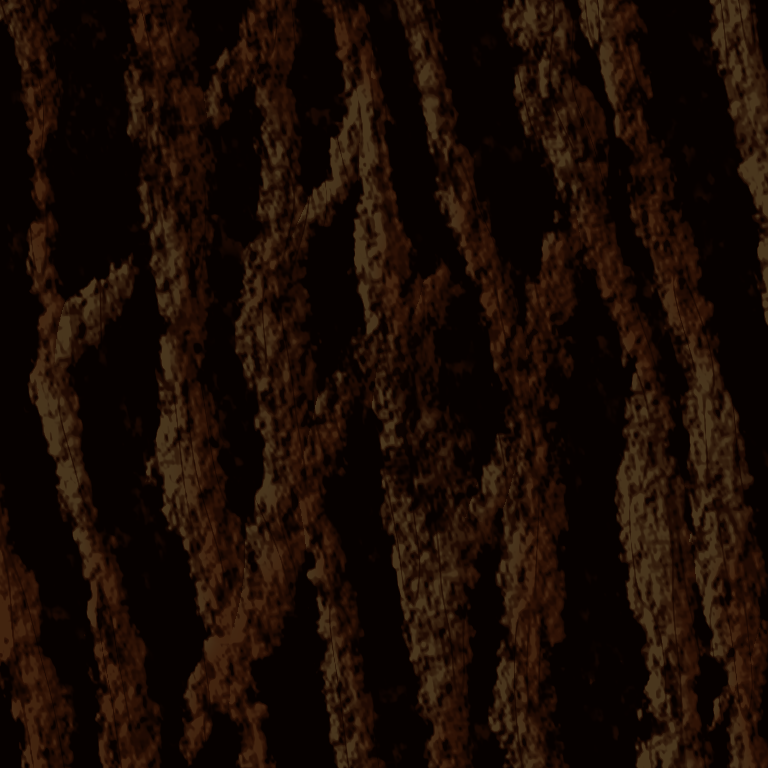
A WebGL 1 fragment shader for this texture:

```glsl
precision highp float;
// Dark, deeply furrowed tree bark: leaning rough ridges over near-black grooves.
uniform vec2 u_resolution;

const float RIDGES = 7.5;          // main ridges across the canvas
const float RIDGE_LEAN = 0.17;     // ridges drift right towards the bottom
const float BRANCHES = 6.0;        // side tongues across the canvas
const float BRANCH_LEAN = -0.42;   // tongues drift left towards the bottom
const float EDGE_ROUGHNESS = 0.42;
const float RELIEF = 1.9;
const vec2 TO_LIGHT = vec2(-0.0045, 0.0035);

const vec3 GROOVE = vec3(0.022, 0.002, 0.0);
const vec3 UMBER = vec3(0.12, 0.04, 0.01);
const vec3 RUST = vec3(0.18, 0.07, 0.02);
const vec3 TAN = vec3(0.26, 0.14, 0.06);
const vec3 MOSS = vec3(0.20, 0.115, 0.05);
const vec3 OLIVE = vec3(0.285, 0.21, 0.115);

float hash(vec2 p) {
  p = fract(p * vec2(123.34, 456.21));
  p += dot(p, p + 45.32);
  return fract(p.x * p.y);
}

float noise(vec2 p) {
  vec2 cell = floor(p), f = fract(p);
  f = f * f * (3.0 - 2.0 * f);
  float low = mix(hash(cell), hash(cell + vec2(1.0, 0.0)), f.x);
  float high = mix(hash(cell + vec2(0.0, 1.0)), hash(cell + 1.0), f.x);
  return mix(low, high, f.y);
}

float fbm(vec2 p) {
  float sum = 0.0, amp = 0.5;
  for (int i = 0; i < 3; i++) {
    sum += amp * noise(p);
    p = p * 2.03 + 17.7;
    amp *= 0.62;
  }
  return sum / 1.0022;
}

// Strips with wandering width: x = depth inside the strip, y = side from -1 to 1.
vec2 strips(float across, float along, float minHalf, float varHalf, float seed) {
  vec2 best = vec2(-1.0, 0.0);
  float base = floor(across);
  for (int j = -1; j <= 1; j++) {
    float id = base + float(j);
    float centre = id + 0.5 + 0.4 * (hash(vec2(id, seed)) - 0.5);
    float width = noise(vec2(id * 7.0 + seed, along + 5.0 * hash(vec2(seed, id))));
    float halfWidth = minHalf + varHalf * width;
    float offset = across - centre;
    float depth = halfWidth - abs(offset);
    if (depth > best.x) best = vec2(depth, offset / max(halfWidth, 0.05));
  }
  return best;
}

// Dark to light colour ramp through two middle steps.
vec3 ramp(vec3 shade, vec3 middle, vec3 light, float t) {
  vec3 c = mix(GROOVE, shade, smoothstep(0.0, 0.3, t));
  c = mix(c, middle, smoothstep(0.3, 0.58, t));
  return mix(c, light, smoothstep(0.58, 0.95, t));
}

void main() {
  vec2 p = gl_FragCoord.xy / u_resolution;

  // Broad bends plus a ragged fine wobble
  float bend = 0.07 * (noise(p * vec2(3.0, 2.2) + 4.0) - 0.5)
             + 0.025 * (noise(p * vec2(11.0, 8.0)) - 0.5);
  float u = p.x + RIDGE_LEAN * p.y + bend;
  float v = p.x + BRANCH_LEAN * p.y + 1.5 * bend;

  // Ridges and the tapering tongues between them
  vec2 ridge = strips(u * RIDGES, p.y * 4.0, 0.15, 0.28, 3.0);
  vec2 branch = strips(v * BRANCHES, p.y * 6.0, -0.34, 0.60, 11.0);
  vec2 strip = ridge.x > branch.x ? ridge : branch;

  // Crumbly surface, lit from the upper left
  vec2 grainScale = vec2(58.0, 40.0);
  vec2 q = vec2(p.x + RIDGE_LEAN * p.y, p.y);
  float crumbs = fbm(q * grainScale);
  float relief = crumbs - fbm((q + TO_LIGHT) * grainScale);
  float lumps = fbm(q * vec2(24.0, 13.0) + 31.0);
  float depth = strip.x + EDGE_ROUGHNESS * (0.5 * crumbs + 0.5 * lumps - 0.5);
  float body = smoothstep(-0.01, 0.07, depth);

  // Long fibre cracks and shallow pits
  float fibre = abs(noise(vec2(u * 46.0, p.y * 7.0)) - 0.5);
  float crack = 1.0 - smoothstep(0.0, 0.07, fibre);
  float pits = smoothstep(0.30, 0.48, 0.55 * lumps + 0.45 * crumbs);

  // Bright left flanks, right flanks sinking into shadow
  float flank = 1.0 - 0.5 * smoothstep(-0.5, 1.0, strip.y);
  float patches = noise(p * vec2(6.0, 4.0) + 9.0);
  float tone = 0.50 + 0.45 * (patches - 0.4) + RELIEF * relief + 0.6 * (crumbs - 0.5);
  tone = body * max(tone, 0.08) * flank * (1.0 - 0.5 * crack) * mix(0.4, 1.25, pits);

  // Faint reddish specks down in the grooves
  float specks = smoothstep(0.52, 0.8, crumbs) * smoothstep(0.4, 0.7, lumps);
  tone = clamp(max(tone, 0.22 * specks), 0.0, 1.0);

  // Rusty bark with weathered olive areas, mostly on the lit side
  float weathered = noise(p * vec2(7.0, 5.0) + 50.0) - 0.3 * strip.y;
  weathered = smoothstep(0.3, 0.75, weathered + 0.3 * (lumps - 0.5));
  vec3 colour = mix(ramp(UMBER, RUST, TAN, tone), ramp(UMBER, MOSS, OLIVE, tone), weathered);
  gl_FragColor = vec4(colour, 1.0);
}
```
